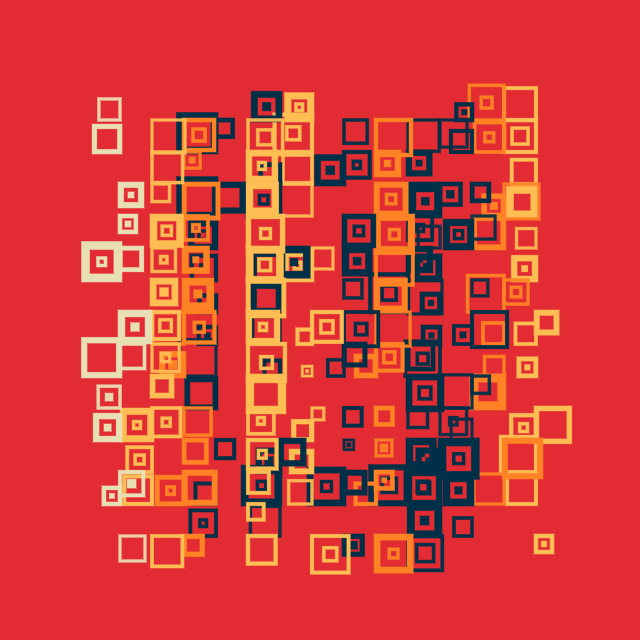
This background is drawn by a WebGL 1 fragment shader. Its source:

```glsl
precision highp float;
// Nested square outlines hung on a 14 x 14 lattice over flat red.
// Each node is one corner of a square whose signed side sends it down-right
// or up-left; its column sets the ink, and left columns paint over right ones.
uniform vec2 u_resolution;

// Layout, in canvas units
const float CELL = 0.05;
const float MARGIN = 0.1875;
const float LAST_NODE = 13.0;

// Squares, in cell units
const float SIDE_MIN = 0.48;
const float SIDE_MAX = 1.18;
const float LINE_MIN = 0.10;
const float LINE_MAX = 0.28;
const float OUTSET = 0.07;         // how far a line reaches past its node
const float EMPTY_SHARE = 0.04;
const float NESTED_THIN = 0.32;    // share of thin frames with an inner one
const float NESTED_THICK = 0.85;
const float INNER_SCALE = 0.46;
const float FAINT_ALPHA = 0.93;
const float COLUMN_LEAN = 0.42;    // shifts the odds of going down-right
const float ROW_LEAN = 0.32;
const float POCKET_LEAN = 0.6;
const vec2 CLEARING = vec2(6.5, 8.8);  // node around which squares shrink
const vec2 CLEARING_SHAPE = vec2(1.0, 0.55);
const float CLEARING_SCALE = 0.55;
const vec2 SEED = vec2(17.0, 43.0);

const vec3 RED = vec3(0.886, 0.169, 0.196);
const vec3 NAVY = vec3(0.0, 0.184, 0.282);
const vec3 ORANGE = vec3(1.0, 0.51, 0.14);
const vec3 YELLOW = vec3(1.0, 0.745, 0.33);
const vec3 CREAM = vec3(0.915, 0.875, 0.71);

vec4 hash4(vec2 n) {
  vec4 q = fract(n.xyxy * vec4(0.1031, 0.1030, 0.0973, 0.1099));
  q += dot(q, q.wzxy + 33.33);
  return fract((q.xxyz + q.yzzw) * q.zywx);
}

bool isOneOf(float index, vec4 choices) {
  return any(lessThan(abs(choices - index), vec4(0.5)));
}

vec3 columnInk(float column) {
  if (column < 0.5) return CREAM;
  if (isOneOf(column, vec4(1.0, 4.0, 6.0, 13.0))) return YELLOW;
  if (isOneOf(column, vec4(2.0, 8.0, 12.0, 12.0))) return ORANGE;
  return NAVY;
}

// Odds that a square grows down-right rather than up-left
float downRightOdds(vec2 node) {
  float odds = 0.5;
  if (isOneOf(node.x, vec4(2.0, 4.0, 7.0, 8.0))) odds += COLUMN_LEAN;
  if (isOneOf(node.x, vec4(1.0, 9.0, 9.0, 9.0))) odds += 0.7 * COLUMN_LEAN;
  if (isOneOf(node.x, vec4(6.0, 12.0, 13.0, 13.0))) odds -= 0.7 * COLUMN_LEAN;
  if (isOneOf(node.y, vec4(4.0, 9.0, 10.0, 13.0))) odds += ROW_LEAN;
  if (isOneOf(node.y, vec4(7.0, 8.0, 12.0, 12.0))) odds -= ROW_LEAN;

  // Up-left pockets: the lower left edge, and a wedge in columns 3 and 5
  bool edge = node.x < 1.5 && abs(node.y - 9.0 - node.x) < 1.5;
  bool wedge = isOneOf(node.x, vec4(3.0, 5.0, 5.0, 5.0)) &&
               abs(node.y - 6.0) < 6.5 - node.x;
  if (edge || wedge) odds -= POCKET_LEAN;
  return odds;
}

// Square band between two half-widths; r is the distance from its centre
float band(float r, float inner, float outer, float blur) {
  float d = max(r - outer, inner - r);
  return 1.0 - smoothstep(-blur, blur, d);
}

// Coverage of the whole square belonging to one node
float nodeSquare(vec2 offset, vec2 node, float blur) {
  vec4 rnd = hash4(node + SEED);
  vec4 style = hash4(node.yx + SEED * 3.0);
  if (style.x < EMPTY_SHARE) return 0.0;

  float clearing = length((node - CLEARING) * CLEARING_SHAPE);
  float side = mix(SIDE_MIN, SIDE_MAX, rnd.x);
  side *= mix(CLEARING_SCALE, 1.0, smoothstep(0.6, 2.0, clearing));
  float direction = rnd.y < downRightOdds(node) ? 1.0 : -1.0;
  vec2 q = abs(offset - 0.5 * side * direction);
  float r = max(q.x, q.y);

  // Outer frame
  float weight = rnd.z * rnd.z;
  float line = min(mix(LINE_MIN, LINE_MAX, weight), side * 0.28);
  float outer = 0.5 * side + min(OUTSET, 0.5 * line);
  float cover = band(r, outer - line, outer, blur);

  // Inner frame, which closes to a solid core in small squares
  if (rnd.w < mix(NESTED_THIN, NESTED_THICK, weight)) {
    float core = (outer - line) * mix(INNER_SCALE, 0.72, style.y * style.y);
    float hollow = core > 0.15 ? core - 0.11 : -1.0;
    cover = max(cover, band(r, hollow, core, blur));
  }
  return cover * mix(FAINT_ALPHA, 1.0, smoothstep(0.0, 0.12, weight));
}

void main() {
  float extent = min(u_resolution.x, u_resolution.y);
  vec2 uv = (gl_FragCoord.xy - 0.5 * u_resolution) / extent + 0.5;
  vec2 grid = (vec2(uv.x, 1.0 - uv.y) - MARGIN) / CELL;
  float blur = 0.8 / (CELL * extent);
  vec3 color = RED;

  // Nearby nodes, painted column by column from the right
  for (int i = 2; i >= -1; i--) {
    for (int j = -1; j <= 2; j++) {
      vec2 node = floor(grid) + vec2(float(i), float(j));
      if (all(greaterThan(node, vec2(-0.5))) &&
          all(lessThan(node, vec2(LAST_NODE + 0.5)))) {
        float cover = nodeSquare(grid - node, node, blur);
        color = mix(color, columnInk(node.x), cover);
      }
    }
  }
  gl_FragColor = vec4(color, 1.0);
}
```
